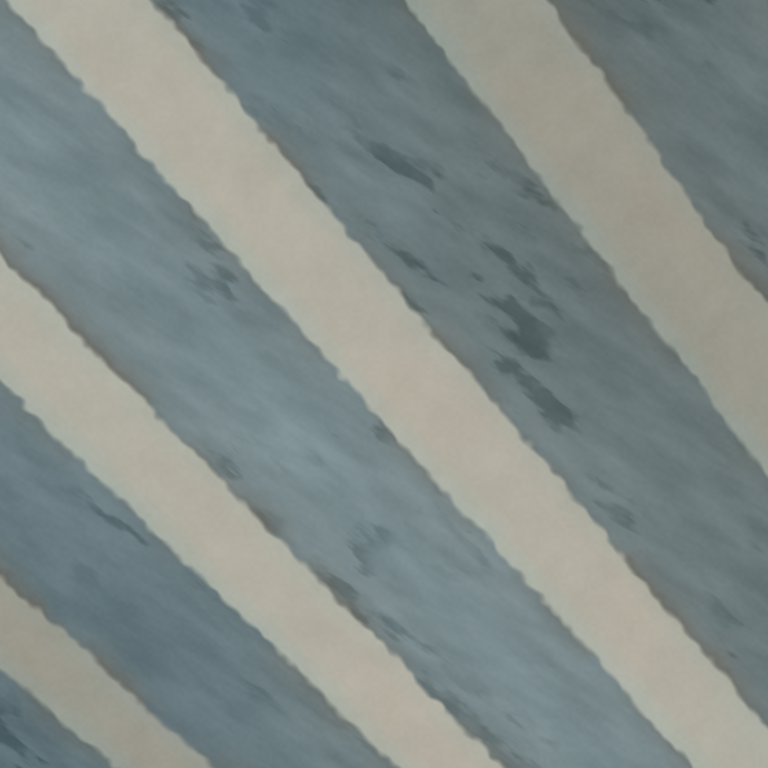
Give the GLSL for this pattern, as a WebGL 1 fragment shader.

```glsl
precision highp float;
// Weathered cream stripes on slate blue, fanning out from a distant vanishing point.
// The slope towards that point gives a stripe coordinate whose integers are stripe
// centres; layered value noise adds ragged edges, brush marks and rusty fringes.

uniform vec2 u_resolution;

const vec2 VANISHING_POINT = vec2(3.53, -2.932);
const float SLOPE_BASE = 0.564;   // slope the fan tends to
const float SLOPE_STEP = 0.32;    // slope of stripe zero above the base
const float LOG_GROWTH = 0.3;     // log of the spacing growth per stripe
const float HALF_WIDTH = 0.182;   // half a cream stripe, in stripe periods

float hash(vec2 p) {
  vec3 q = fract(vec3(p.xyx) * 0.1031);
  q += dot(q, q.yzx + 33.33);
  return fract((q.x + q.y) * q.z);
}

float noise(vec2 p) {
  vec2 cell = floor(p);
  vec2 f = fract(p);
  f = f * f * (3.0 - 2.0 * f);
  float low = mix(hash(cell), hash(cell + vec2(1.0, 0.0)), f.x);
  float high = mix(hash(cell + vec2(0.0, 1.0)), hash(cell + 1.0), f.x);
  return mix(low, high, f.y);
}

float fbm(vec2 p) {
  float sum = 0.0;
  float amplitude = 0.533;
  for (int i = 0; i < 4; i++) {
    sum += amplitude * noise(p);
    p = mat2(0.8, 0.6, -0.6, 0.8) * p * 2.03 + 17.3;
    amplitude *= 0.5;
  }
  return sum;
}

// Noise stretched along a direction; frequency is (along, across).
float streaks(vec2 p, vec2 direction, vec2 frequency) {
  vec2 q = vec2(dot(p, direction), dot(p, vec2(-direction.y, direction.x)));
  return fbm(q * frequency + 41.0);
}

// x: stripe coordinate, y: canvas length of one period at this place.
vec2 stripeFan(vec2 p) {
  float run = VANISHING_POINT.x - p.x;
  float slope = (p.y - VANISHING_POINT.y) / run;
  float rise = slope - SLOPE_BASE;
  float coordinate = log(rise / SLOPE_STEP) / LOG_GROWTH;
  float period = LOG_GROWTH * rise * run / sqrt(1.0 + slope * slope);
  return vec2(coordinate, period);
}

vec3 bluePaint(vec2 p, float light) {
  vec3 shade = mix(vec3(0.375, 0.45, 0.475), vec3(0.398, 0.448, 0.45),
                   smoothstep(0.2, 0.7, p.x));
  vec3 color = mix(shade, vec3(0.47, 0.535, 0.55), light);
  color += 0.06 * (fbm(p * 5.0) - 0.5);
  // Fine brushing, then sparse dark scuffs
  vec2 brush = normalize(vec2(0.82, -0.57));
  color += 0.09 * (streaks(p, brush, vec2(14.0, 50.0)) - 0.5);
  float scuff = smoothstep(0.57, 0.74, streaks(p + 3.0, brush, vec2(13.0, 42.0)));
  scuff *= smoothstep(0.42, 0.65, fbm(p * 6.0 + 8.0));
  return color - 0.10 * scuff;
}

vec3 creamPaint(vec2 p, float light, float depth, float side) {
  vec3 color = mix(vec3(0.60, 0.595, 0.55), vec3(0.69, 0.68, 0.63), light);
  color += vec3(0.035, 0.0, -0.01) * (fbm(p * 6.0 + 5.0) - 0.45);
  color += 0.035 * (fbm(p * 28.0) - 0.5);
  // Cool, pale rim, strongest on the lower edge
  float rim = 1.0 - smoothstep(0.0, 0.035, depth);
  return color + vec3(-0.025, 0.012, 0.022) * rim * mix(1.0, 0.5, step(0.0, side));
}

// Patchy brown stain on the blue beside a stripe.
vec3 addFringe(vec3 color, vec2 p, float distanceOut, float side) {
  float patches = smoothstep(0.3, 0.65, fbm(p * 9.0 + 23.0));
  float strength = mix(0.45, 0.75, step(0.0, side)) * (0.25 + 0.75 * patches);
  float outside = max(distanceOut, 0.0);
  color = mix(color, vec3(0.45, 0.43, 0.39), strength * exp(-outside / 0.018));
  return color - 0.055 * strength * exp(-outside / 0.006);
}

void main() {
  vec2 p = gl_FragCoord.xy / u_resolution;
  vec2 fan = stripeFan(p);
  float side = fan.x - floor(fan.x + 0.5);

  // Signed distance to the stripe edge, roughened at two scales
  float edge = (abs(side) - HALF_WIDTH) * fan.y;
  edge += 0.010 * (fbm(p * 18.0 + 2.0) - 0.5) + 0.007 * (noise(p * 75.0) - 0.5);

  // Broad light resting on the middle of the fan
  float offset = (fan.x - 1.5) / 0.8;
  float light = exp(-offset * offset);

  vec3 blue = addFringe(bluePaint(p, light), p, edge, side);
  vec3 cream = creamPaint(p, smoothstep(0.0, 0.65, light), -edge, side);
  float softness = max(0.0045, 1.0 / min(u_resolution.x, u_resolution.y));
  vec3 color = mix(cream, blue, smoothstep(-softness, softness, edge));

  // Fine plaster grain
  color += 0.012 * (noise(p * 210.0) - 0.5);
  gl_FragColor = vec4(color, 1.0);
}
```
